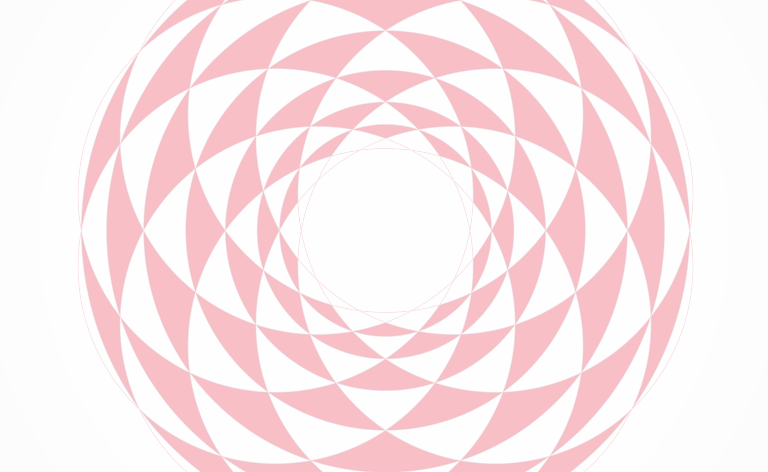
Write a WebGL 1 fragment shader that draws this pattern.

```glsl
precision highp float;

uniform vec2 u_resolution;

#define CENTER vec2(0.002, 0.0072)
#define CIRCLES 10
#define ORBIT 0.1505
#define RADIUS 0.2572
#define RINGS 7
#define SOFTNESS 0.0013
#define RIM_WIDTH 0.0026
#define INK vec3(0.972, 0.750, 0.778)
#define RIM vec3(0.930, 0.755, 0.785)
#define PAPER vec3(0.996)
#define PAPER_EDGE vec3(0.988)

const float PI = 3.14159265;
const float STEP = 2.0 * PI / float(CIRCLES);

// Distance from the hub at which a circle is met, by angle from its axis
float radiusAt(float angle) {
  float s = ORBIT * sin(angle);
  return ORBIT * cos(angle) + sqrt(RADIUS * RADIUS - s * s);
}

// Inverse of radiusAt
float angleAt(float r) {
  float c = (r * r + ORBIT * ORBIT - RADIUS * RADIUS) / (2.0 * max(r, 0.001) * ORBIT);
  return acos(clamp(c, -1.0, 1.0));
}

// Distance to the nearest rotated circle or concentric ring
float edgeDistance(vec2 p, float r) {
  float d = 1.0;
  for (int i = 0; i < CIRCLES; i++) {
    float a = (float(i) + 0.5) * STEP;
    vec2 c = ORBIT * vec2(cos(a), sin(a));
    d = min(d, abs(length(p - c) - RADIUS));
  }
  for (int i = 0; i < RINGS; i++) {
    d = min(d, abs(r - radiusAt(0.5 * STEP * float(i + 1))));
  }
  return d;
}

// 1 in the inner half of each diamond of the circle net
float insideTile(vec2 p, float r) {
  float spread = angleAt(r);
  float turn = atan(p.y, p.x) - 0.5 * STEP;
  vec2 cell = fract(vec2(spread + turn, spread - turn) / STEP);
  float band = step(r, radiusAt(0.5 * STEP))
             * step(radiusAt(0.5 * STEP * float(RINGS + 1)), r);
  return step(1.0, cell.x + cell.y) * band;
}

void main() {
  vec2 uv = (gl_FragCoord.xy - 0.5 * u_resolution) / u_resolution.x;
  vec2 p = uv - CENTER;
  float r = length(p);

  // Signed depth into the tiles, positive inside
  float depth = edgeDistance(p, r) * (2.0 * insideTile(p, r) - 1.0);
  float soft = max(SOFTNESS, 0.7 / u_resolution.x);
  float cover = smoothstep(-soft, soft, depth);

  // Paper with faintly shaded margins, tiles with a greyer rim
  vec3 paper = mix(PAPER, PAPER_EDGE, smoothstep(0.38, 0.6, length(uv)));
  vec3 tile = mix(RIM, INK, smoothstep(0.0, RIM_WIDTH, depth));
  gl_FragColor = vec4(mix(paper, tile, cover), 1.0);
}
```
